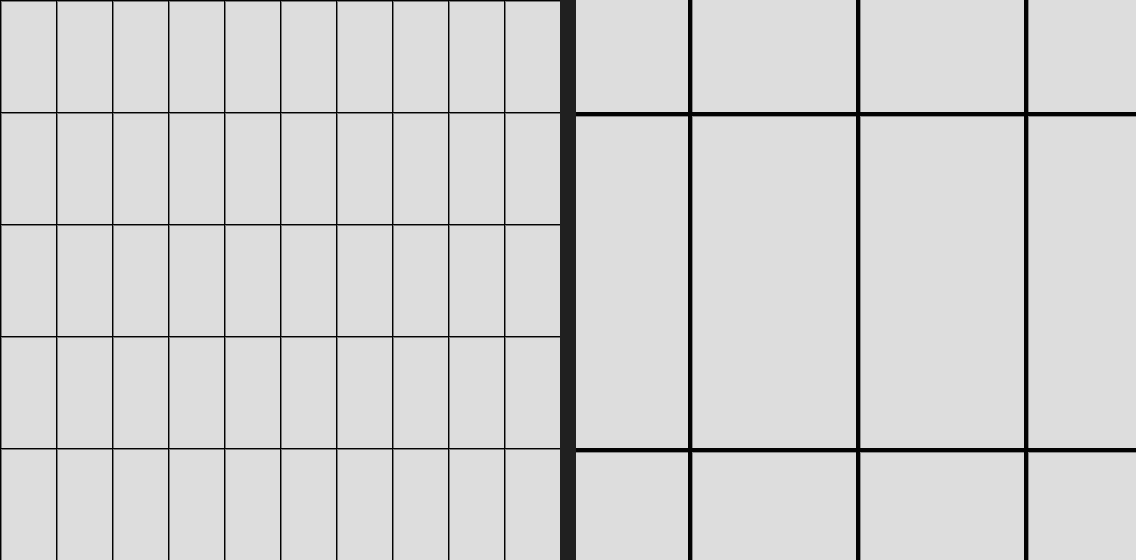
Left, the full canvas; right, a detail of the centre.
This pattern is drawn by a WebGL 1 fragment shader. Its source:

```glsl
precision highp float;
// Plain grey upright tiles, two units tall to one wide, parted by thin black lines.

uniform vec2 u_resolution;

const vec2 REPEATS = vec2(10.0, 5.0);       // tiles across and down
const float LINE_WIDTH = 0.0026;            // in canvas widths
const vec3 TILE_COLOR = vec3(0.865);
const vec3 LINE_COLOR = vec3(0.01);

// Share of a pixel covered by the lines on each axis; each line starts at a tile's edge.
vec2 lineCoverage(vec2 uv, vec2 pixel) {
    vec2 cell = (uv - 0.5 * LINE_WIDTH) * REPEATS;
    vec2 fromCenter = abs(fract(cell + 0.5) - 0.5) / REPEATS;
    return clamp((0.5 * (LINE_WIDTH + pixel) - fromCenter) / pixel, 0.0, 1.0);
}

void main() {
    vec2 uv = gl_FragCoord.xy / u_resolution;
    uv.y = 1.0 - uv.y;                      // rows count down from the top

    vec2 coverage = lineCoverage(uv, 1.0 / u_resolution);
    float ink = max(coverage.x, coverage.y);

    gl_FragColor = vec4(mix(TILE_COLOR, LINE_COLOR, ink), 1.0);
}
```
